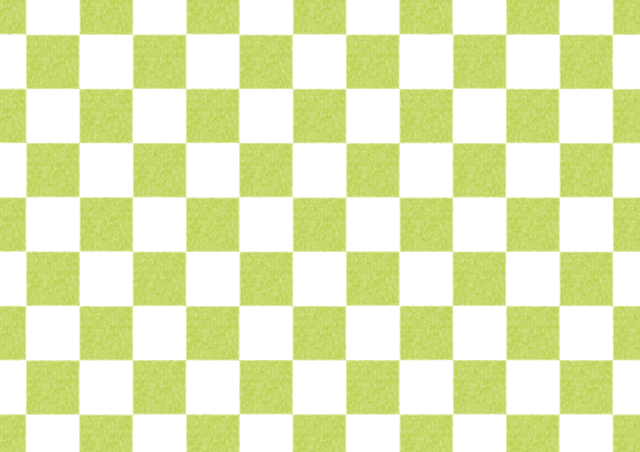
Reproduce this pattern procedurally as a Shadertoy shader.

```glsl
const vec2 CELL_SIZE = vec2(0.08333, 0.0848);   // fractions of canvas width
const vec2 GRID_SHIFT = vec2(0.508, 0.309);     // in cells
const vec3 PAPER = vec3(1.0);
const vec3 DEEP_GREEN = vec3(0.75, 0.83, 0.36);
const vec3 SOFT_GREEN = vec3(0.82, 0.87, 0.50);
const vec3 PALE_GREEN = vec3(0.91, 0.935, 0.72);

vec2 hash2(vec2 p) {
    vec3 q = fract(p.xyx * vec3(0.1031, 0.1030, 0.0973));
    q += dot(q, q.yzx + 33.33);
    return fract((q.xx + q.yz) * q.zy) * 2.0 - 1.0;
}

float gradientNoise(vec2 p) {
    vec2 i = floor(p);
    vec2 f = p - i;
    vec2 u = f * f * f * (f * (f * 6.0 - 15.0) + 10.0);
    vec2 e = vec2(0.0, 1.0);
    float a = dot(hash2(i), f);
    float b = dot(hash2(i + e.yx), f - e.yx);
    float c = dot(hash2(i + e.xy), f - e.xy);
    float d = dot(hash2(i + e.yy), f - e.yy);
    return mix(mix(a, b, u.x), mix(c, d, u.x), u.y);
}

float boxDistance(vec2 p, vec2 halfSize) {
    vec2 d = abs(p) - halfSize;
    return length(max(d, 0.0)) + min(max(d.x, d.y), 0.0);
}

// Index of the coloured cell closest to a grid position
vec2 nearestTile(vec2 grid) {
    vec2 cell = floor(grid);
    vec2 p = grid - cell - 0.5;
    vec2 toward = abs(p.x) > abs(p.y) ? vec2(sign(p.x), 0.0) : vec2(0.0, sign(p.y));
    return cell + toward * mod(cell.x + cell.y, 2.0);
}

// Mottled crayon fill, nearly the same in every tile
vec3 crayonFill(vec2 p, vec2 seed) {
    float grain = gradientNoise(p * vec2(17.0, 13.0) + 40.0)
                + 0.7 * gradientNoise(p * vec2(31.0, 27.0) + 90.0)
                + 0.4 * gradientNoise(p * 4.0 + 15.0)
                + 0.15 * gradientNoise(p * 9.0 + seed * 7.3);
    float tone = clamp(0.36 + 1.25 * grain, -0.45, 1.5);
    vec3 color = mix(DEEP_GREEN, SOFT_GREEN, tone);

    // Bare flecks, denser toward the top
    float fleck = smoothstep(0.3, 0.6, gradientNoise(p * vec2(18.0, 22.0) + 65.0));
    return mix(color, PALE_GREEN, fleck * (0.4 + 0.5 * p.y));
}

// Worn pale border of uneven strength
float rimAmount(float dist, vec2 p, vec2 seed) {
    float wear = 0.7 + 0.6 * gradientNoise(p * 11.0 + seed * 5.1);
    return clamp(wear, 0.0, 1.0) * smoothstep(-0.034, -0.006, dist);
}

void mainImage(out vec4 fragColor, in vec2 fragCoord) {
    vec2 grid = fragCoord / iResolution.x / CELL_SIZE + GRID_SHIFT;
    float pixel = 1.0 / (iResolution.x * CELL_SIZE.x);

    vec2 tile = nearestTile(grid);
    vec2 p = grid - tile - 0.5 - 0.004 * hash2(tile + 3.0);

    // Hand-cut outline
    float wobble = 0.008 * gradientNoise(p * 14.0 + tile * 3.7);
    float dist = boxDistance(p, vec2(0.502)) + wobble;
    float coverage = clamp(0.5 - dist / pixel, 0.0, 1.0);

    vec3 ink = mix(crayonFill(p, tile), PALE_GREEN, rimAmount(dist, p, tile));
    fragColor = vec4(mix(PAPER, ink, coverage), 1.0);
}
```
